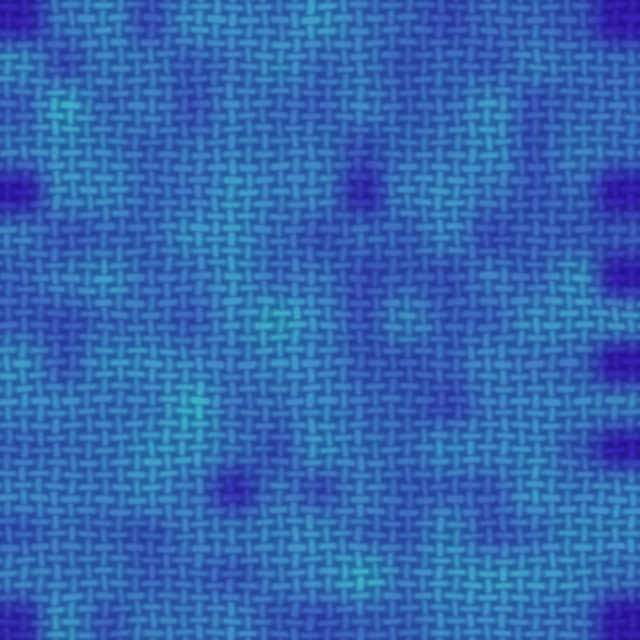
Give the GLSL for this texture, as a WebGL 1 fragment shader.

```glsl
precision highp float;
uniform vec2 u_resolution;

#define THREADS vec2(40.0, 52.0)
#define DYE_CELLS 15.0
#define WARP_HALF 0.38
#define WEFT_HALF 0.47
#define WOBBLE 0.06
#define BASE_BLUE vec3(0.185, 0.425, 0.69)
#define VIOLET vec3(0.18, 0.10, 0.65)
#define TEAL vec3(0.14, 0.64, 0.69)
#define GAP_SHADE vec3(0.77, 0.74, 0.90)
#define SHEEN vec3(0.065, 0.075, 0.06)

const float PI = 3.14159265;

float hash(vec2 p) {
  return fract(sin(dot(p, vec2(12.9898, 78.233))) * 43758.5);
}

// Violet stains spaced along the two sides
float sideStain(vec2 node) {
  float last = DYE_CELLS - 1.0;
  float middle = 0.5 * last;
  float even = 1.0 - mod(node.y, 2.0);
  float right = even * step(0.5, abs(abs(node.y - middle) - 5.0));
  float left = 1.0 - step(0.5, mod(mod(node.y, last), 10.0));
  return right * step(last - 0.5, node.x) + 0.85 * left * (1.0 - step(0.5, node.x));
}

// Dye at one lattice node: -1 is violet, +1 is teal
float dyeNode(vec2 node) {
  float rare = hash(node + 23.0);
  float tone = (hash(node.yx + 71.0) - 0.5) * 0.78;
  tone = mix(tone, 0.7, step(0.978, rare));
  tone = mix(tone, -0.85, 1.0 - step(0.015, rare));
  return mix(tone, -1.1, sideStain(node));
}

float dyeTone(vec2 uv) {
  vec2 p = clamp(uv * DYE_CELLS - 0.5, 0.0, DYE_CELLS - 1.0);
  vec2 cell = floor(p);
  vec2 f = smoothstep(0.0, 1.0, p - cell);
  float low = mix(dyeNode(cell), dyeNode(cell + vec2(1.0, 0.0)), f.x);
  float high = mix(dyeNode(cell + vec2(0.0, 1.0)), dyeNode(cell + 1.0), f.x);
  float drift = sin(uv.x * 9.0 + 2.0 * sin(uv.y * 7.0)) * sin(uv.y * 11.0 + 1.0);
  return mix(low, high, f.y) + 0.10 * drift;
}

// Rounded cross-section of a thread
float threadProfile(float offset, float halfWidth) {
  return 1.0 - smoothstep(0.0, halfWidth, abs(offset));
}

// Light on a plain weave, dark in the holes between threads
float weave(vec2 uv) {
  vec2 c = uv * THREADS;
  c.x += WOBBLE * (sin(uv.y * 31.0 + uv.x * 17.0) + sin(uv.y * 73.0 + uv.x * 40.0));
  c.y += WOBBLE * (2.0 * sin(uv.x * 15.0 + uv.y * 21.0) + sin(uv.x * 57.0 - uv.y * 46.0));
  vec2 id = floor(c);
  vec2 offset = fract(c) - 0.5;

  // Each thread has its own thickness and position
  float warpVary = hash(vec2(id.x, 5.0));
  float weftVary = hash(vec2(9.0, id.y));
  float warp = threadProfile(offset.x + 0.08 * (warpVary - 0.5), WARP_HALF * (0.88 + 0.24 * warpVary));
  float weft = threadProfile(offset.y + 0.08 * (weftVary - 0.5), WEFT_HALF * (0.88 + 0.24 * weftVary));

  // Height along each thread swings over and under
  float warpHeight = cos(PI * (c.y - 0.5 + id.x));
  float weftHeight = -cos(PI * (c.x - 0.5 + id.y));
  float warpTop = 0.85 * warp * smoothstep(-0.9, 0.6, warpHeight);
  float weftTop = weft * smoothstep(-0.8, 0.5, weftHeight);

  float shine = max(warpTop * (0.75 + 0.4 * warpVary), weftTop * (0.75 + 0.4 * weftVary));
  shine *= 0.85 + 0.3 * hash(id + 41.0);
  return 0.35 * max(warp, weft) + 0.75 * shine;
}

void main() {
  vec2 uv = gl_FragCoord.xy / u_resolution;

  // Dyed ground
  float tone = dyeTone(uv);
  vec3 dye = mix(BASE_BLUE, VIOLET, clamp(-tone, 0.0, 1.0));
  dye = mix(dye, TEAL, clamp(tone, 0.0, 1.0));

  // Woven light and shade, duller on the violet stains
  vec3 lit = dye * 1.03 + SHEEN * (1.0 + 0.6 * clamp(tone, -1.0, 0.5));
  vec3 color = mix(dye * GAP_SHADE, lit, clamp(weave(uv), 0.0, 1.0));

  gl_FragColor = vec4(color, 1.0);
}
```
